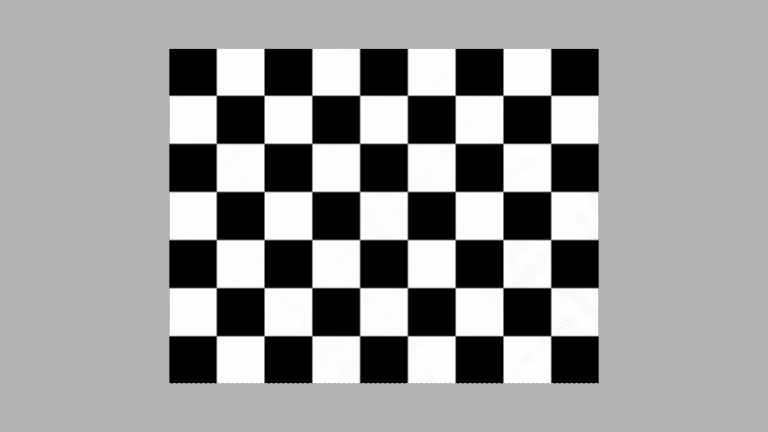
This pattern is drawn by a Shadertoy shader. Its source:

```glsl
const vec2 CELL = vec2(0.1106, 0.1113);
const vec2 BOARD_HALF = vec2(0.4977, 0.3870);
const float SOFTNESS = 0.0022;
const vec3 BACKDROP = vec3(0.70);
const vec3 INK = vec3(0.0);
const vec3 PAPER = vec3(0.996);

// Soft square wave: +1 in even cells, -1 in odd ones, cell 0 centred on x = 0
float squareWave(float x, float cell, float soft) {
    float u = x / cell + 0.5;
    float edge = 0.5 - abs(fract(u) - 0.5);
    float side = mod(floor(u), 2.0) < 0.5 ? 1.0 : -1.0;
    return side * clamp(edge * cell / soft, 0.0, 1.0);
}

float checker(vec2 p, vec2 cell, float soft) {
    return 0.5 + 0.5 * squareWave(p.x, cell.x, soft) * squareWave(p.y, cell.y, soft);
}

float boxDistance(vec2 p, vec2 halfSize) {
    vec2 d = abs(p) - halfSize;
    return length(max(d, 0.0)) + min(max(d.x, d.y), 0.0);
}

// Broad uneven patches from layered sines, 0 to 1
float mottle(vec2 p) {
    float sum = 0.0;
    float weight = 0.5;
    for (int i = 0; i < 3; i++) {
        sum += weight * sin(p.x + 1.7 * sin(p.y * 0.8)) * sin(p.y + 1.3 * sin(p.x * 0.7));
        p = mat2(1.6, 1.2, -1.2, 1.6) * p + 2.3;
        weight *= 0.5;
    }
    return smoothstep(-0.1, 0.6, sum);
}

// Fine slanted grain inside the patches, heavier toward the lower right
float paperWear(vec2 p) {
    float grain = 0.6 + 0.4 * sin(dot(p, vec2(300.0, 620.0)));
    float corner = smoothstep(-0.3, 0.8, p.x - p.y);
    return mottle(p * 38.0) * grain * mix(0.01, 0.032, corner);
}

void mainImage(out vec4 fragColor, in vec2 fragCoord) {
    vec2 p = (fragCoord - 0.5 * iResolution.xy) / iResolution.y;
    float soft = max(SOFTNESS, 0.5 / iResolution.y);

    // Checkered squares
    vec3 paper = PAPER - paperWear(p);
    vec3 board = mix(INK, paper, checker(p, CELL, soft));

    // Faint ripple along the lower edge
    float ripple = 0.0009 * sin(p.x * 560.0) * step(p.y, 0.0);
    float outline = boxDistance(p, BOARD_HALF + vec2(0.0, ripple));
    float coverage = 1.0 - smoothstep(-0.6 * soft, 0.6 * soft, outline);

    fragColor = vec4(mix(BACKDROP, board, coverage), 1.0);
}
```
